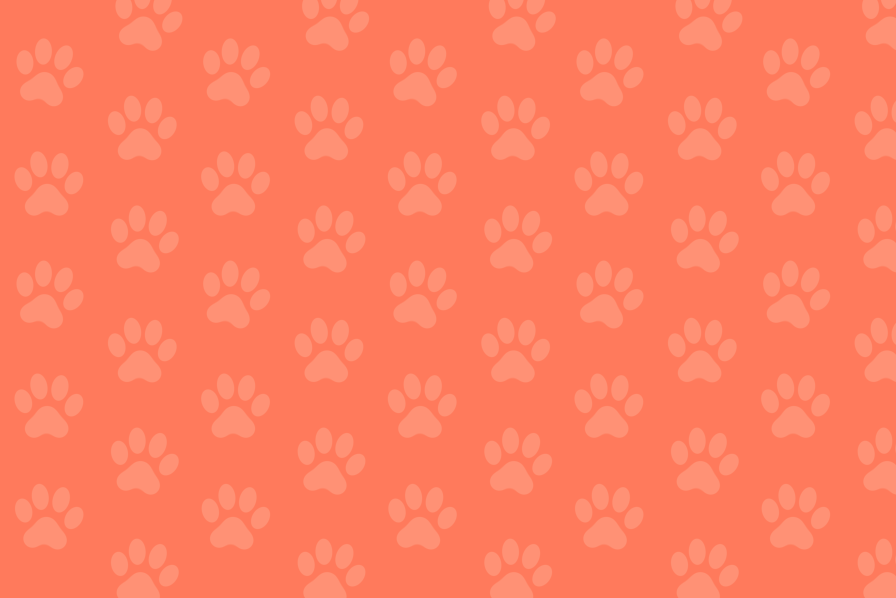
Reproduce this pattern procedurally as a Shadertoy shader.

```glsl
const vec3 CORAL = vec3(1.0, 0.48, 0.36);
const vec3 PAW_TINT = vec3(1.0, 0.57, 0.46);
const float COLUMNS = 9.6;
const float ROW_STEP = 0.595;
const vec2 FIRST_PAW = vec2(0.525, 0.18);
const int ROWS = 11;

// Per row: clockwise tilt in degrees, sideways shift in columns
const vec2 ROW_POSE[ROWS] = vec2[ROWS](
    vec2(13.0, 0.06), vec2(13.0, 0.0), vec2(1.0, 0.0), vec2(0.0, 0.0),
    vec2(9.0, 0.02), vec2(13.0, 0.0), vec2(1.0, 0.0), vec2(0.0, 0.0),
    vec2(9.0, 0.02), vec2(4.0, 0.0), vec2(9.0, 0.02));

// Per toe: centre, tilt in degrees, half length
const vec4 TOES[4] = vec4[4](
    vec4(-0.275, -0.046, -18.0, 0.130), vec4(-0.108, -0.204, -11.0, 0.140),
    vec4(0.117, -0.188, 11.0, 0.138), vec4(0.267, -0.004, 28.0, 0.128));
const float TOE_HALF_WIDTH = 0.09;

// Point seen from a frame turned clockwise, with y pointing down
vec2 turn(vec2 p, float degrees) {
    float a = radians(degrees);
    float c = cos(a), s = sin(a);
    return vec2(c * p.x + s * p.y, c * p.y - s * p.x);
}

float circle(vec2 p, vec2 centre, float radius) {
    return length(p - centre) - radius;
}

float ellipse(vec2 p, vec2 radii) {
    float k = length(p / radii);
    return k * (k - 1.0) / max(length(p / (radii * radii)), 1e-4);
}

float smoothUnion(float a, float b, float blend) {
    float h = max(blend - abs(a - b), 0.0) / blend;
    return min(a, b) - 0.25 * blend * h * h;
}

// Domed pad on two lower lobes
float padDistance(vec2 p) {
    float dome = circle(p, vec2(-0.02, 0.13), 0.125);
    float left = circle(p, vec2(-0.16, 0.247), 0.098);
    float right = circle(p, vec2(0.11, 0.247), 0.098);
    return smoothUnion(smoothUnion(left, right, 0.12), dome, 0.12);
}

float pawDistance(vec2 p) {
    float d = padDistance(p);
    for (int i = 0; i < 4; i++) {
        vec2 q = turn(p - TOES[i].xy, TOES[i].z);
        d = min(d, ellipse(q, vec2(TOE_HALF_WIDTH, TOES[i].w)));
    }
    return d;
}

// Every other row moves one column sideways
float rowDistance(vec2 p, int row) {
    vec2 pose = ROW_POSE[row];
    float stagger = float((row + 1) % 2);
    float x = p.x - FIRST_PAW.x - stagger - pose.y;
    float y = p.y - FIRST_PAW.y - float(row) * ROW_STEP;
    return pawDistance(turn(vec2(mod(x + 1.0, 2.0) - 1.0, y), pose.x));
}

void mainImage(out vec4 fragColor, in vec2 fragCoord) {
    float pixel = COLUMNS / iResolution.x;
    vec2 p = vec2(fragCoord.x, iResolution.y - fragCoord.y) * pixel;

    // Paws reach into the rows above and below
    int nearest = int(floor((p.y - FIRST_PAW.y) / ROW_STEP + 0.5));
    float d = 1e3;
    for (int i = -1; i <= 1; i++) {
        d = min(d, rowDistance(p, clamp(nearest + i, 0, ROWS - 1)));
    }

    float coverage = 1.0 - smoothstep(-0.75 * pixel, 0.75 * pixel, d);
    fragColor = vec4(mix(CORAL, PAW_TINT, coverage), 1.0);
}
```
